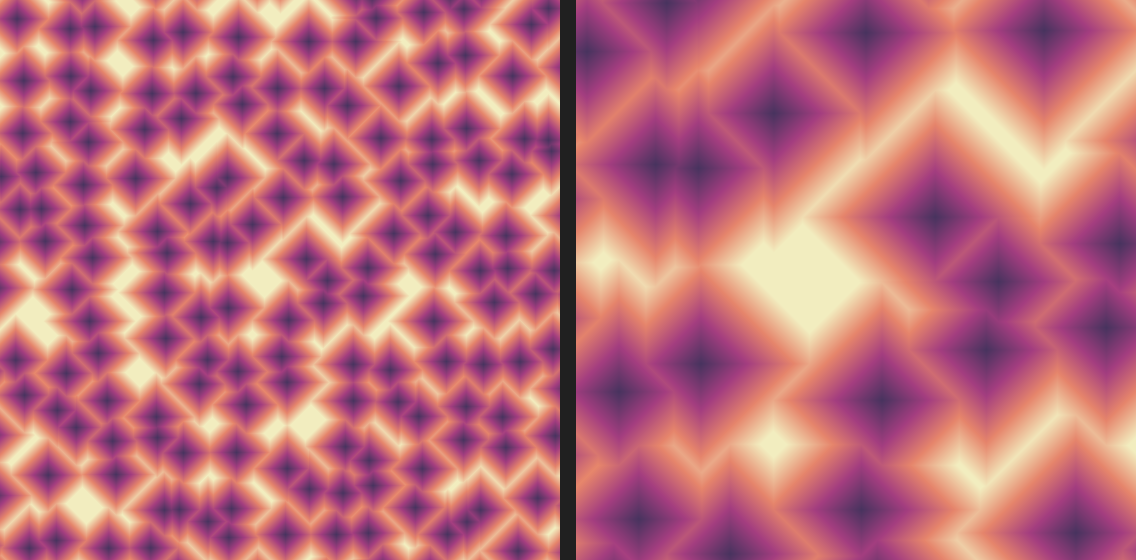
Left, the full canvas; right, a detail of the centre.
Give the GLSL for this pattern, as a WebGL 2 fragment shader.

```glsl
#version 300 es
precision highp float;

uniform vec2 u_resolution;
out vec4 fragColor;

// Integer hash: cell index to a random point in the unit square
vec2 hash2(ivec2 cell) {
    uvec2 q = uvec2(cell + 64) * uvec2(1597u, 3571u);
    uint n = (q.x ^ q.y) * 747796405u;
    n = (n ^ (n >> 15)) * 739982445u;
    n ^= n >> 14;
    uint m = n * 695872825u;
    m ^= m >> 16;
    return vec2(n & 65535u, m & 65535u) / 65535.0;
}

// Cellular noise: Manhattan distance to the nearest scattered seed
float diamondCells(vec2 p) {
    ivec2 home = ivec2(floor(p));
    float nearest = 2.0;
    for (int y = -1; y <= 1; y++) {
        for (int x = -1; x <= 1; x++) {
            ivec2 cell = home + ivec2(x, y);
            vec2 seed = vec2(cell) + mix(vec2(0.5), hash2(cell), 0.9);
            vec2 offset = abs(p - seed);
            nearest = min(nearest, offset.x + offset.y);
        }
    }
    return nearest;
}

// Four evenly spaced colour stops from seed to gap
vec3 sunsetRamp(float t) {
    vec3 plum = vec3(0.28, 0.20, 0.37);
    vec3 magenta = vec3(0.64, 0.24, 0.50);
    vec3 coral = vec3(0.90, 0.52, 0.42);
    vec3 cream = vec3(0.95, 0.93, 0.75);
    float s = 3.0 * clamp(t, 0.0, 1.0);
    vec3 color = mix(plum, magenta, min(s, 1.0));
    color = mix(color, coral, clamp(s - 1.0, 0.0, 1.0));
    return mix(color, cream, clamp(s - 2.0, 0.0, 1.0));
}

void main() {
    vec2 uv = gl_FragCoord.xy / min(u_resolution.x, u_resolution.y);
    float dist = diamondCells(uv * 12.0 + vec2(0.3, 0.1));
    fragColor = vec4(sunsetRamp(dist), 1.0);
}
```
